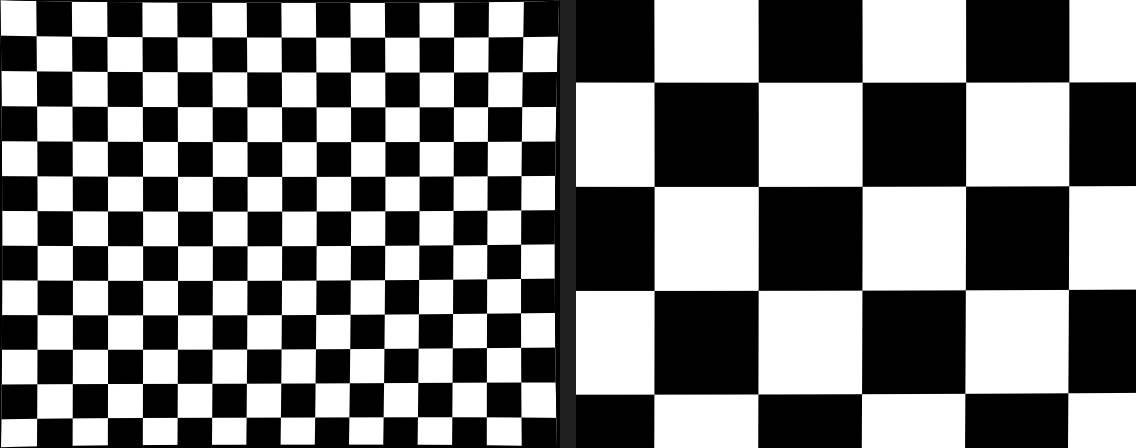
Left, the full canvas; right, a detail of the centre.
Give the GLSL for this pattern, as a WebGL 2 fragment shader.

```glsl
#version 300 es
precision highp float;

uniform vec2 u_resolution;
out vec4 fragColor;

// Warps a flat sheet (-1 to 1, y down) into its bent position on the canvas
vec2 bendSheet(vec2 s) {
    float x = s.x, x2 = x * x, x3 = x2 * x;
    float y = s.y, y2 = y * y, y3 = y2 * y;
    float across = 0.0078 + 0.987 * x - 0.013 * x2
        + y * (-0.0013 - 0.0047 * x + 0.0023 * x3)
        + y2 * (-0.0044 - 0.0047 * x + 0.0073 * x2 + 0.013 * x3);
    float down = 0.0065 - 0.0023 * x - 0.005 * x2
        + y * (0.9893 - 0.008 * x - 0.0046 * x2)
        + y2 * (-0.008 + 0.0023 * x + 0.005 * x2)
        + y3 * (-0.0026 + 0.0065 * x + x2 * (0.0065 + 0.008 * x2));
    return vec2(across, down);
}

// Finds the flat sheet position under a canvas point
vec2 flattenSheet(vec2 target) {
    vec2 sheet = target;
    for (int i = 0; i < 5; i++) {
        sheet += target - bendSheet(sheet);
    }
    return sheet;
}

void main() {
    vec2 point = 2.0 * gl_FragCoord.xy / u_resolution - 1.0;
    point.y = -point.y;

    // 16 columns, with the thirteenth row cut short
    vec2 cells = vec2(16.0, 12.8);
    vec2 grid = (flattenSheet(point) * 0.5 + 0.5) * cells;
    vec2 pixel = fwidth(grid);

    // Smooth alternating sign along each axis
    vec2 edgeDistance = 0.5 - abs(fract(grid) - 0.5);
    vec2 parity = 1.0 - 2.0 * mod(floor(grid), 2.0);
    vec2 wave = parity * clamp(2.0 * edgeDistance / pixel, 0.0, 1.0);
    float checker = 0.5 + 0.5 * wave.x * wave.y;

    // Black beyond the bent outline
    vec2 inside = clamp(min(grid, cells - grid) / pixel + 0.5, 0.0, 1.0);
    fragColor = vec4(vec3(checker * inside.x * inside.y), 1.0);
}
```
